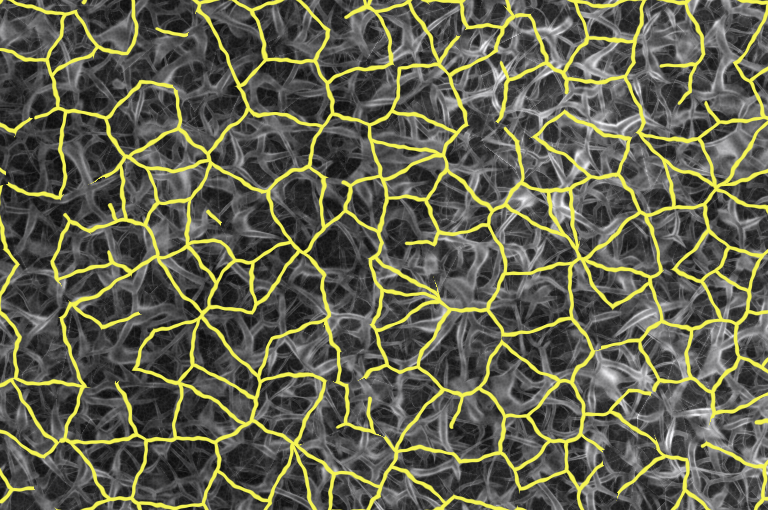
A Shadertoy shader for this texture:

```glsl
const vec3 LINE_COLOR = vec3(0.96, 0.96, 0.33);
const float LINE_HALF = 0.0036;    // half width of the traced lines
const float LINE_SOFT = 0.0016;
const float NET_CELL = 0.125;      // grid pitch of the traced network
const float NET_WOBBLE = 0.17;
const float GAP_LEFT = 0.42;       // share of missing edges at the left
const float GAP_RIGHT = 0.10;
const float STUB_SHARE = 0.10;     // share of edges that end halfway
const float PORE_TONE = 0.125;
const int FOAM_LAYERS = 4;
const float FOAM_SIZE_DEEP = 0.036;
const float FOAM_SIZE_FRONT = 0.092;
const float FOAM_WALL = 0.17;
const float RIM_GAIN = 0.36;
const float FIBRE_GAIN = 0.26;
const float GRAIN = 0.07;
const vec2 ORIGIN = vec2(7.0, 5.0); // keeps hash input positive

vec2 hash2(vec2 p) {
    vec3 h = fract(p.xyx * vec3(0.1031, 0.1030, 0.0973));
    h += dot(h, h.yzx + 33.33);
    return fract((h.xx + h.yz) * h.zy);
}

mat2 rotation(float a) {
    return mat2(cos(a), sin(a), -sin(a), cos(a));
}

// Layered sines that bend the plane
vec2 wander(vec2 p, float freq, float strength) {
    for (int i = 0; i < 4; i++) {
        p += strength / freq * sin(freq * p.yx + vec2(1.7, 4.1) * float(i + 1));
        p = rotation(0.6) * p;
        freq *= 1.9;
    }
    return rotation(-2.4) * p;
}

// Slow patches from 0 to 1
float patches(vec2 p) {
    vec2 q = wander(p, 9.0, 0.7);
    return 0.5 + 0.5 * sin(q.x * 23.0 + 2.0 * sin(q.y * 13.0)) * sin(q.y * 27.0 + q.x * 8.0);
}

// Cellular noise: nearest distance, second distance, cell value
vec3 cells(vec2 p) {
    vec2 base = floor(p);
    vec3 c = vec3(9.0, 9.0, 0.0);
    for (int j = -1; j <= 1; j++)
    for (int i = -1; i <= 1; i++) {
        vec2 cell = base + vec2(i, j);
        float d = distance(p, cell + hash2(cell));
        if (d < c.x) c = vec3(d, c.x, hash2(cell + 71.0).x);
        else c.y = min(c.y, d);
    }
    return c;
}

// Porous sheets with bright rims and fibres, from deep to front
float foam(vec2 p) {
    float tone = PORE_TONE * (0.75 + 0.6 * patches(p * 1.7));
    for (int i = 0; i < FOAM_LAYERS; i++) {
        float depth = float(i) / float(FOAM_LAYERS - 1);
        float size = mix(FOAM_SIZE_DEEP, FOAM_SIZE_FRONT, depth);
        vec2 q = p + vec2(3.1, 1.7) * float(i);
        float cover = patches(q * 1.3);

        vec2 f = rotation(2.1 * float(i)) * q * vec2(1.0, 0.6) / (size * 0.7);
        vec3 strand = cells(f + 50.0);
        tone += FIBRE_GAIN * (0.3 + 0.7 * depth) * (1.0 - cover) * strand.z
              * exp(-(strand.y - strand.x) / 0.05);

        vec3 c = cells(wander(q, 0.9 / size, 0.28) / size + 50.0);
        float gap = c.y - c.x;
        float wall = FOAM_WALL * (0.25 + 0.75 * c.z + 0.6 * (cover - 0.5));
        float sheet = 1.0 - smoothstep(wall - 0.05, wall + 0.05, gap);
        float rim = exp(-pow((gap - wall) / 0.065, 2.0));
        float body = mix(0.20, 0.41, depth) * (0.65 + 0.6 * patches(q * 2.9 + 2.0));
        tone *= 1.0 - 0.25 * depth * exp(-max(gap - wall, 0.0) / 0.1) * (1.0 - sheet);
        tone = mix(tone, body, sheet * smoothstep(0.05, 0.4, cover));
        tone += RIM_GAIN * rim * mix(0.22, 1.0, depth) * cover * cover;
    }
    return tone;
}

// Uneven glow, strongest at the upper right
float lighting(vec2 p) {
    float glow = exp(-dot(p - vec2(1.12, 0.88), p - vec2(1.12, 0.88)) / 0.06);
    float corner = exp(-dot(p - vec2(1.30, 0.15), p - vec2(1.30, 0.15)) / 0.05);
    return 0.84 + 0.28 * smoothstep(0.1, 1.4, p.x) + 0.38 * glow + 0.18 * corner
         + 0.14 * sin(p.x * 9.0 + 2.0 * sin(p.y * 7.0));
}

// One to three seeds per grid cell give small and large meshes
int seedCount(vec2 cell) {
    float h = hash2(cell + 23.0).x;
    return 1 + int(3.0 * h * h);
}

vec2 seed(vec2 cell, int k) {
    return cell + 0.08 + 0.84 * hash2(cell + float(k) * vec2(17.3, 41.7));
}

// Distance to the kept edges of the mesh, in canvas units
float network(vec2 p) {
    p = wander(p, 45.0, NET_WOBBLE) / NET_CELL;
    vec2 base = floor(p), a = vec2(0.0);
    float nearest = 9.0, edge = 9.0;
    for (int n = 0; n < 9; n++) {
        vec2 cell = base + vec2(n % 3 - 1, n / 3 - 1);
        for (int k = 0; k < seedCount(cell); k++) {
            vec2 s = seed(cell, k);
            if (distance(p, s) < nearest) { nearest = distance(p, s); a = s; }
        }
    }
    for (int n = 0; n < 25; n++) {
        vec2 cell = base + vec2(n % 5 - 2, n / 5 - 2);
        for (int k = 0; k < seedCount(cell); k++) {
            vec2 b = seed(cell, k);
            if (distance(a, b) < 0.001) continue;
            vec2 dir = normalize(b - a), mid = 0.5 * (a + b);
            float gapShare = mix(GAP_LEFT, GAP_RIGHT, smoothstep(0.0, 0.45, mid.x * NET_CELL - ORIGIN.x));
            float chance = hash2((a + b) * 13.7).x;
            if (chance < gapShare) continue;
            float along = dot(p - mid, vec2(-dir.y, dir.x)) * sign(-dir.y);
            float past = chance < gapShare + STUB_SHARE ? max(-along, 0.0) : 0.0;
            edge = min(edge, length(vec2(dot(mid - p, dir), past)));
        }
    }
    return edge * NET_CELL;
}

void mainImage(out vec4 fragColor, in vec2 fragCoord) {
    vec2 p = fragCoord / iResolution.y;
    float grain = cells((p + ORIGIN) * 170.0).x - 0.45;
    float tone = foam(p + ORIGIN) * lighting(p) + GRAIN * grain;
    vec3 color = clamp(tone, 0.04, 0.96) * vec3(0.995, 0.995, 1.005);

    float soft = max(LINE_SOFT, 0.6 / iResolution.y);
    float line = 1.0 - smoothstep(LINE_HALF - soft, LINE_HALF + soft, network(p + ORIGIN));
    fragColor = vec4(mix(color, LINE_COLOR, line), 1.0);
}
```
